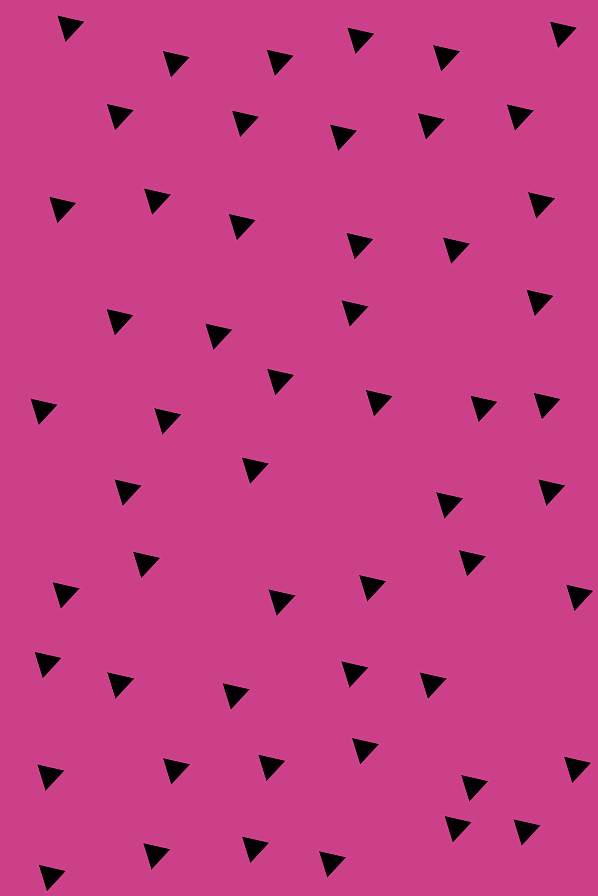
This pattern is drawn by a Shadertoy shader. Its source:

```glsl
// Small black triangles, all tilted the same way, scattered on flat pink.
// A jittered grid holds at most one triangle per cell; each triangle is a
// signed distance built from three edge directions, with a faint light rim.

const vec3 PINK  = vec3(0.80, 0.25, 0.54);
const vec3 RIM   = vec3(0.86, 0.27, 0.58);
const vec3 BLACK = vec3(0.01, 0.00, 0.01);

// Lengths are in units of the canvas height
const float ROWS      = 10.0;
const float INRADIUS  = 0.0089;
const float TILT      = 0.30;    // angle of one corner, in radians
const float RIM_WIDTH = 0.0013;
const float EMPTY     = 0.05;    // share of cells left blank
const float STAGGER   = 0.11;    // sideways shift of rows, in cells
const vec2  JITTER    = vec2(0.46, 0.56);

float hash(vec2 p, float seed) {
    return fract(sin(dot(p, vec2(127.1, 311.7)) + seed * 74.7) * 43758.5453);
}

// Signed distance to an equilateral triangle with a corner at angle tilt
float triangle(vec2 p, float inradius, float tilt) {
    float d = -1.0;
    for (int i = 0; i < 3; i++) {
        float a = tilt + 3.14159 + float(i) * 2.09440;
        d = max(d, dot(p, vec2(cos(a), sin(a))));
    }
    return d - inradius;
}

// Centre of the triangle inside its cell, from 0 to 1
vec2 cellCentre(vec2 cell, float stagger, vec2 jitter) {
    vec2 offset = (vec2(hash(cell, 1.0), hash(cell, 2.0)) - 0.5) * jitter;
    float shift = mix(-stagger, stagger, mod(cell.y, 2.0));
    return vec2(0.5 + shift, 0.5) + offset;
}

// Distance to the triangle of the cell around p
float scatter(vec2 p, vec2 cellSize) {
    vec2 cell = floor(p / cellSize);
    if (hash(cell, 3.0) < EMPTY) return 1.0;
    vec2 centre = (cell + cellCentre(cell, STAGGER, JITTER)) * cellSize;
    return triangle(p - centre, INRADIUS, TILT);
}

// Smooth coverage of the inside of a distance field
float coverage(float d, float pixel) {
    return 1.0 - smoothstep(-0.5 * pixel, 0.5 * pixel, d);
}

void mainImage(out vec4 fragColor, in vec2 fragCoord) {
    float pixel = 1.0 / iResolution.y;
    vec2 p = fragCoord * pixel;

    // Whole columns across the canvas, so no triangle is cut at its sides
    float aspect = iResolution.x * pixel;
    float columns = max(1.0, floor(aspect * 9.0 + 0.5));
    float d = scatter(p, vec2(aspect / columns, 1.0 / ROWS));

    vec3 color = mix(PINK, RIM, coverage(d - RIM_WIDTH, pixel));
    color = mix(color, BLACK, coverage(d, pixel));
    fragColor = vec4(color, 1.0);
}
```
